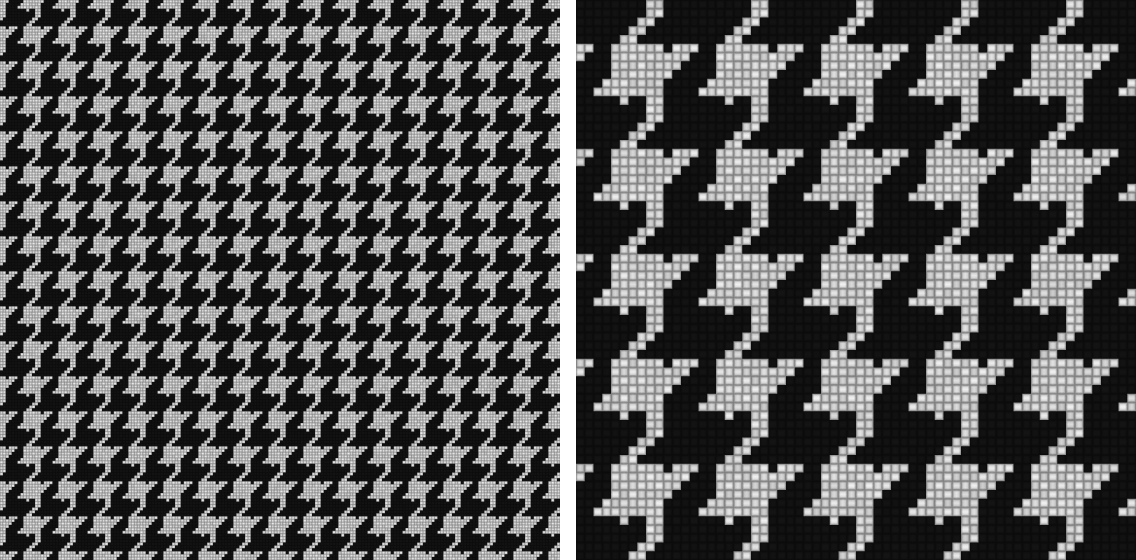
Left: the whole. Right: its middle third, enlarged.
Write a three.js fragment shader that draws this pattern.

```glsl
// Woven houndstooth: 16 by 16 pale checks on black cloth, each 12 by 12 stitches.
varying vec2 vUv;

float hash(vec2 p) {
  return fract(sin(dot(p, vec2(12.7, 78.2))) * 437.5);
}

// 1 where the stitch is pale, 0 where it is black.
float houndstooth(vec2 stitch) {
  vec2 p = mod(stitch - vec2(8.0, 9.0), 12.0);
  if (p.x < 5.5 && p.y < 5.5) return 1.0;  // square body
  if (p.x > 5.5 && p.y > 5.5) return 0.0;  // black square

  if (p.y < 5.5) {
    // Slanted arm on the right, and the left tip of the next body.
    float slant = p.x - 6.0 - p.y;
    return float(abs(slant + 3.0) < 1.5 || slant > 3.5);
  }

  // Stepped tail up to the next body, and the tooth below that body.
  float rise = p.y - 6.0;
  bool tail = abs(p.x - min(rise + 1.5, 4.5)) < 1.0;
  bool tooth = abs(p.x - 1.0) < 0.5 && rise > 4.5;
  return float(tail || tooth);
}

// Rounded stitches that pass over and under in turn.
float cloth(vec2 uv) {
  vec2 grid = uv * 192.0;
  vec2 stitch = mod(floor(grid), 192.0);
  vec2 f = abs(fract(grid) - 0.5);
  float over = mod(stitch.x + stitch.y, 2.0);

  float gap = smoothstep(0.25, 0.5, max(f.x, f.y));
  float crown = 1.0 - 0.3 * mix(f.x, f.y, over);
  float relief = mix(0.88, 0.58, gap) * crown;
  relief *= 0.97 + 0.06 * over + 0.1 * (hash(stitch) - 0.5);

  return relief * mix(0.085, 1.0, houndstooth(stitch));
}

void main() {
  // Average a 4 by 4 grid of samples over the pixel.
  vec2 footprint = fwidth(vUv);
  float shade = 0.0;
  for (int j = 0; j < 4; j++) {
    for (int i = 0; i < 4; i++) {
      vec2 offset = (vec2(float(i), float(j)) - 1.5) / 4.0;
      shade += cloth(vUv + offset * footprint) / 16.0;
    }
  }
  gl_FragColor = vec4(vec3(shade), 1.0);
}
```
